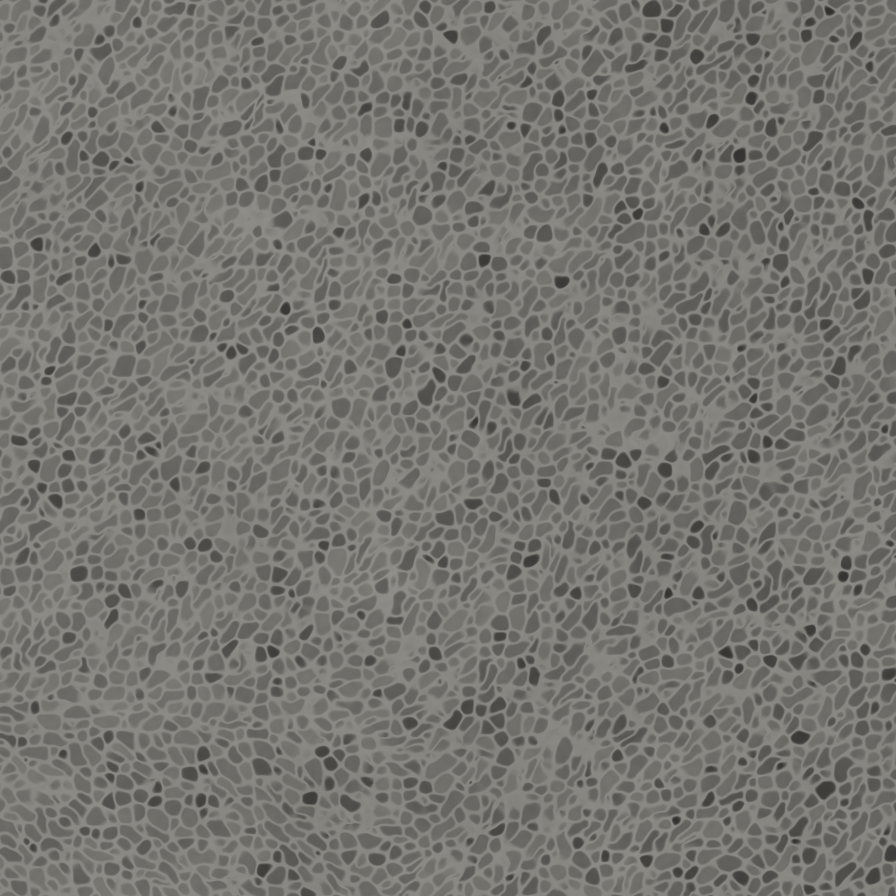
Give the GLSL for this texture, as a Shadertoy shader.

```glsl
// Grey pebbled hide: round pits and short slanted grooves parted by pale ridges.
// Every grid cell owns a capsule; soft exponential weights of the capsule
// distances give rounded cells, their ridges and their blended depth.

#define CELLS 60.0         // grains across the canvas
#define SOFTNESS 9.0       // larger gives thinner ridges
#define JITTER 0.82        // scatter of grains inside the grid
#define GROOVE_LENGTH 0.72 // half length of the longest groove, in cells
#define MAIN_ANGLE 0.87    // slant of the grooves, in radians
#define CORNER_ANGLE -0.55 // slant in the lower left corner
#define RIDGE_TONE 0.532
#define FLOOR_DEPTH 0.105  // ridge to shallow floor
#define PIT_DEPTH 0.19     // extra depth of the darkest pits
#define TINT vec3(1.008, 1.0, 0.957)

vec2 hash2(vec2 p) {
    vec3 q = fract(p.xyx * vec3(0.1031, 0.1030, 0.0973));
    q += dot(q, q.yzx + 33.33);
    return fract((q.xx + q.yz) * q.zy);
}

float gradientNoise(vec2 p) {
    vec2 i = floor(p), f = fract(p);
    vec2 u = f * f * f * (f * (f * 6.0 - 15.0) + 10.0);
    vec2 o = vec2(0.0, 1.0);
    float a = dot(hash2(i) * 2.0 - 1.0, f);
    float b = dot(hash2(i + o.yx) * 2.0 - 1.0, f - o.yx);
    float c = dot(hash2(i + o.xy) * 2.0 - 1.0, f - o.xy);
    float d = dot(hash2(i + o.yy) * 2.0 - 1.0, f - o.yy);
    return mix(mix(a, b, u.x), mix(c, d, u.x), u.y);
}

// Direction of the grooves at a canvas position
float grooveAngle(vec2 uv) {
    float corner = (1.0 - smoothstep(0.14, 0.30, uv.y))
                 * (1.0 - smoothstep(0.32, 0.55, uv.x));
    return mix(MAIN_ANGLE, CORNER_ANGLE, corner) + 0.6 * gradientNoise(uv * 6.0);
}

float capsuleDistance(vec2 p, vec2 axis, float halfLength) {
    return length(p - axis * clamp(dot(p, axis), -halfLength, halfLength));
}

// x: 0 on ridges to 1 on floors, y: blended depth of the nearby grains
vec2 grains(vec2 p) {
    vec2 home = floor(p);
    float sum = 0.0, sumSquares = 0.0, depthSum = 0.0;
    for (int y = -2; y <= 2; y++)
    for (int x = -2; x <= 2; x++) {
        vec2 cell = home + vec2(x, y);
        vec2 shape = hash2(cell + 71.0);
        vec2 shade = hash2(cell + 193.0);
        vec2 seed = cell + 0.5 + JITTER * (hash2(cell + 11.0) - 0.5);

        float angle = grooveAngle(seed / CELLS) + 1.1 * (shape.y - 0.5);
        float stretch = smoothstep(0.35, 1.0, shape.x);
        float d = capsuleDistance(p - seed, vec2(cos(angle), sin(angle)),
                                  GROOVE_LENGTH * stretch);

        // Round pits sink deeper than long grooves
        float depth = FLOOR_DEPTH * (0.7 + 0.6 * shade.y)
                    + PIT_DEPTH * pow(shade.x, 3.0) * (1.0 - 0.7 * stretch);
        float w = exp(-SOFTNESS * d);
        sum += w;
        sumSquares += w * w;
        depthSum += w * depth;
    }
    return vec2(smoothstep(0.42, 0.95, sumSquares / (sum * sum)), depthSum / sum);
}

void mainImage(out vec4 fragColor, in vec2 fragCoord) {
    vec2 uv = fragCoord / iResolution.y;

    // Bend the grooves a little
    vec2 p = uv * CELLS;
    vec2 bend = vec2(gradientNoise(p * 0.7), gradientNoise(p * 0.7 + 47.0));
    vec2 grain = grains(p + 0.35 * bend);

    // Broad mottling, paler on the left, and a fine surface variation
    float mottle = 0.022 * gradientNoise(uv * 4.0 + 5.0)
                 + 0.02 * gradientNoise(uv * 13.0);
    float slope = 0.012 * (0.5 - uv.x);
    float fine = 0.022 * gradientNoise(p * 1.6 + 19.0);
    float contrast = 1.0 + 0.25 * (uv.x - 0.5) + 0.25 * gradientNoise(uv * 7.0 + 31.0);

    float tone = RIDGE_TONE + mottle + slope + fine - grain.x * grain.y * contrast;
    fragColor = vec4(clamp(tone * TINT, 0.0, 1.0), 1.0);
}
```
